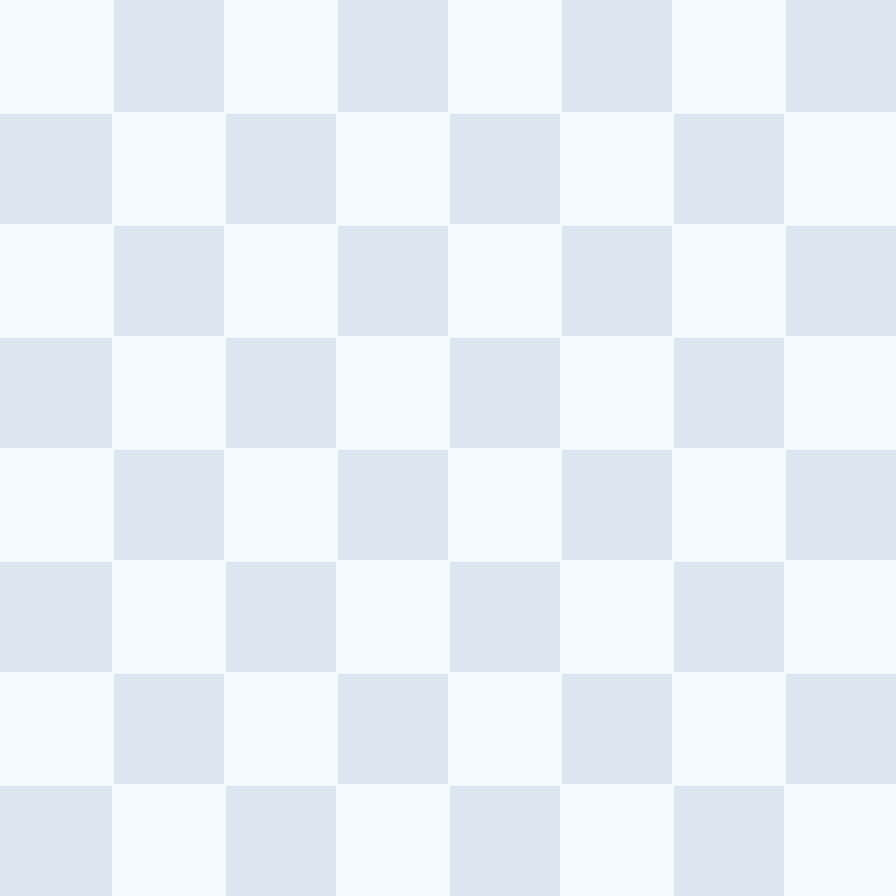
Write a WebGL 1 fragment shader that draws this pattern.

```glsl
precision mediump float;

uniform vec2 u_resolution;

const float CELLS = 8.0;
const float SEAM = 1.0 / 64.0; // seam width, in cells
const vec3 PALE = vec3(0.96, 0.98, 1.0);
const vec3 SHADE = vec3(0.86, 0.90, 0.94);

// Coverage of every second cell along one axis, with a seam at its start.
float band(float position, float firstCell, float seam, float pixel) {
  float center = firstCell + 0.5 + 0.5 * seam;
  float fromCenter = abs(mod(position - center + 1.0, 2.0) - 1.0);
  float edge = fromCenter - 0.5 * (1.0 - seam);
  return clamp(0.5 - edge / pixel, 0.0, 1.0);
}

// Even cells: the one at the canvas border has no seam.
float evenBand(float position, float seam, float pixel) {
  return max(band(position, 0.0, seam, pixel), step(position, seam));
}

float oddBand(float position, float seam, float pixel) {
  return band(position, 1.0, seam, pixel);
}

void main() {
  // Cell units, counted from the upper left corner.
  vec2 uv = gl_FragCoord.xy / u_resolution;
  vec2 grid = vec2(uv.x, 1.0 - uv.y) * CELLS;
  vec2 pixel = CELLS / u_resolution;

  // Shaded checks lie where column and row parity differ.
  float shaded = evenBand(grid.x, SEAM, pixel.x) * oddBand(grid.y, SEAM, pixel.y)
               + oddBand(grid.x, SEAM, pixel.x) * evenBand(grid.y, SEAM, pixel.y);

  gl_FragColor = vec4(mix(PALE, SHADE, shaded), 1.0);
}
```
